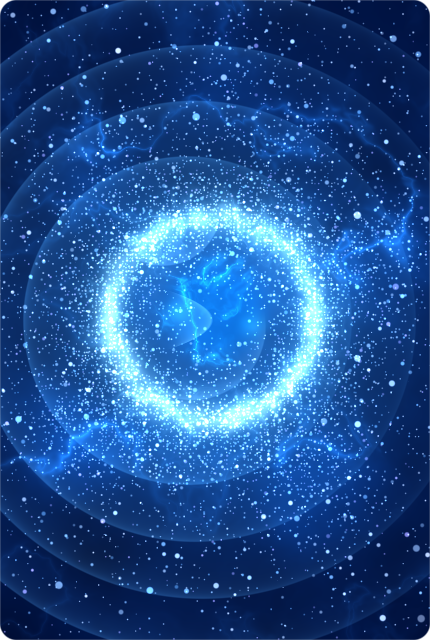
Give the GLSL for this background, as a Shadertoy shader.

```glsl
float hash(vec2 p) {
    vec3 q = fract(p.xyx * 0.1031);
    q += dot(q, q.yzx + 33.33);
    return fract((q.x + q.y) * q.z);
}

float noise(vec2 p) {
    vec2 i = floor(p), f = fract(p);
    f = f * f * (3.0 - 2.0 * f);
    return mix(mix(hash(i), hash(i + vec2(1, 0)), f.x),
               mix(hash(i + vec2(0, 1)), hash(i + vec2(1, 1)), f.x), f.y);
}

float fbm(vec2 p) {
    float sum = 0.0, gain = 0.5;
    for (int i = 0; i < 5; i++) {
        sum += gain * noise(p);
        p = mat2(1.6, 1.2, -1.2, 1.6) * p + 17.3;
        gain *= 0.5;
    }
    return sum / 0.97;
}

// Thin electric lines along the middle contour of warped noise
float filament(vec2 p, float sharpness) {
    vec2 warp = vec2(fbm(p + 31.0), fbm(p + 57.0));
    return pow(1.0 - abs(2.0 * fbm(p + 1.6 * warp) - 1.0), sharpness);
}

float glow(vec2 p, vec2 center, float size) {
    vec2 d = (p - center) / size;
    return exp(-dot(d, d));
}

// Disc lit at its rim and fading inward
float veil(vec2 p, vec2 center, float radius, float fade, float px) {
    float depth = radius - length(p - center);
    return smoothstep(-px, px, depth) * exp(-max(depth, 0.0) / fade);
}

// One layer of round specks, one per grid cell
vec3 specks(vec2 p, float scale, float density, float radius, float px) {
    vec2 cell = floor(p * scale), seed = cell + scale * 3.0;
    float size = radius * (0.5 + 0.5 * hash(seed + 7.0));
    vec2 jitter = vec2(hash(seed + 19.0), hash(seed + 43.0));
    vec2 spot = (cell + mix(vec2(0.25), vec2(0.75), jitter)) / scale;
    float dist = length(p - spot);
    float lit = step(hash(seed), density) * smoothstep(size + px, size - px, dist);
    vec3 tint = mix(vec3(0.5, 0.78, 1.0), vec3(1.0), hash(seed + 71.0));
    tint = mix(tint, vec3(0.8, 0.7, 1.0), step(0.88, hash(seed + 97.0)));
    return tint * lit * (0.4 + 0.6 * hash(seed + 113.0));
}

void mainImage(out vec4 fragColor, in vec2 fragCoord) {
    float px = 1.0 / iResolution.y;
    vec2 p = fragCoord * px;
    float width = iResolution.x * px;
    vec2 q = p - vec2(0.332, 0.503);
    float r = length(q);
    vec2 dir = q / max(r, 0.001);
    float cloud = fbm(p * 7.0);

    // Deep blue field with a central halo
    vec3 col = vec3(0.0, 0.04, 0.17) + vec3(0.0, 0.05, 0.14) * cloud;
    col += vec3(0.12, 0.36, 0.56) * exp(-r * r / 0.065) * (0.65 + 0.6 * cloud);

    // Nebula patches and their filaments
    float patches = glow(p, vec2(0.156, 0.755), 0.07) + glow(p, vec2(0.117, 0.32), 0.09)
                  + glow(p, vec2(0.61, 0.63), 0.09) + glow(p, vec2(0.48, 0.23), 0.09)
                  + 0.7 * glow(p, vec2(0.5, 0.73), 0.1) + 0.5 * glow(p, vec2(0.35, 0.9), 0.1);
    float outside = smoothstep(0.14, 0.22, r);
    float strands = filament(p * 6.0, 14.0);
    col += vec3(0.02, 0.14, 0.3) * patches * cloud;
    col += vec3(0.1, 0.34, 0.6) * strands * outside * (0.12 + 0.8 * patches);

    // Expanding glassy ripples, strongest on the left
    for (int i = 0; i < 4; i++) {
        float n = float(i);
        vec2 center = vec2(0.293 + 0.012 * n, 0.499 - 0.001 * n);
        float radius = 0.2565 + 0.088 * n;
        float side = mix(1.0, 0.35, smoothstep(-0.2, 0.8, dir.x));
        float shade = 0.55 * veil(p, center, radius, 0.035, px)
                    + 0.4 * veil(p, center, radius, 0.005, px);
        col += vec3(0.11, 0.2, 0.25) * shade * side;
    }

    // Pale folded veils inside the ring
    float folds = veil(p, vec2(0.255, 0.675), 0.09, 0.025, px) * smoothstep(0.17, 0.13, r)
                + 0.8 * veil(p, vec2(0.3, 0.49), 0.115, 0.02, px) * smoothstep(0.02, -0.05, q.y);
    col += vec3(0.13, 0.17, 0.18) * folds;
    vec2 fin = p - vec2(0.332, 0.5);
    float finEdge = -fin.x - 32.0 * fin.y * fin.y;
    float finShape = smoothstep(-px, 2.0 * px, finEdge) * smoothstep(-0.075, -0.03, fin.x);
    col += vec3(0.2, 0.23, 0.2) * finShape * (0.5 + 0.7 * exp(-max(finEdge, 0.0) / 0.008));

    // Electric core
    float coreR = length(p - vec2(0.338, 0.515));
    float shell = exp(-pow((coreR - 0.065) / 0.022, 2.0));
    float core = smoothstep(0.1, 0.04, coreR);
    col += vec3(-0.06, 0.05, 0.13) * core;
    col += vec3(0.08, 0.5, 0.65) * filament(p * 15.0 + 4.0, 10.0) * (0.35 * core + 0.65 * shell);
    col += vec3(0.1, 0.35, 0.35) * (glow(p, vec2(0.395, 0.492), 0.018)
         + glow(p, vec2(0.277, 0.512), 0.016)) * cloud;

    // Luminous ring with a ragged rim
    float band = r - 0.16 - 0.03 * (fbm(p * 11.0 + 9.0) - 0.5);
    float weight = 0.72 + 0.28 * smoothstep(0.7, -0.2, dir.y);
    float ring = exp(-band * band / 0.00038) * weight;
    float haze = exp(-abs(band) / 0.035);
    float fray = filament(p * 13.0, 7.0);
    col += vec3(0.15, 0.32, 0.36) * haze * 0.65;
    col += vec3(0.55, 0.62, 0.5) * ring * (0.35 + 0.6 * fbm(p * 45.0));
    col += vec3(0.3, 0.45, 0.5) * fray * exp(-band * band / 0.0015) * 0.7;

    // Dust crowds around the ring and thins outward
    float spread = exp(-abs(band) / (band > 0.0 ? 0.06 : 0.045));
    float density = clamp(0.03 + 0.75 * spread + 0.2 * patches * cloud, 0.0, 0.9);
    for (int i = 0; i < 5; i++) {
        float scale = 190.0 / pow(1.32, float(i));
        float thin = 1.0 - 0.13 * float(i);
        col += specks(p + 0.137 * float(i), scale, density * thin, 0.2 / scale, px) * 0.85;
    }

    // Sparse bright stars
    col += specks(p, 34.0, 0.16, 0.0038, px);
    col += specks(p + 0.31, 19.0, 0.2 * smoothstep(0.12, 0.25, r), 0.0058, px);

    // Rounded white frame corners
    vec2 halfSize = vec2(width, 1.0) * 0.5;
    vec2 corner = max(abs(p - halfSize) - halfSize + 0.026, 0.0);
    float frame = smoothstep(-px, px, length(corner) - 0.026);
    fragColor = vec4(mix(clamp(col, 0.0, 1.0), vec3(1.0), frame), 1.0);
}
```
